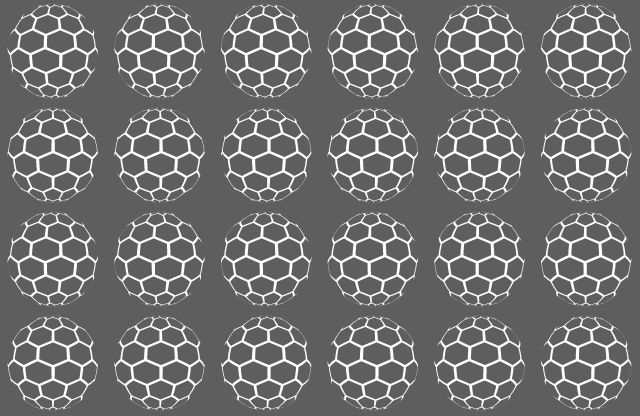
Give the GLSL for this pattern, as a WebGL 2 fragment shader.

```glsl
#version 300 es
precision highp float;
// A sheet of white honeycomb globes on grey, six across and four down.
// Each globe unwraps a disc to longitude and latitude, lays a hexagon grid on it,
// and turns a little further than the one before, so the sheet spans one hexagon.

uniform vec2 u_resolution;
out vec4 fragColor;

const vec2 GRID = vec2(6.0, 4.0);             // globes across and down
const vec2 GLOBE_CENTER = vec2(0.495, 0.508); // within a cell
const vec2 GLOBE_RADIUS = vec2(0.424, 0.458); // in cell widths and heights
const float HEX_LONGITUDE = radians(40.0);    // width of one hexagon
const float ROW_LATITUDE = radians(23.6);     // spacing of hexagon rows
const float LINE_WIDTH = 0.105;               // in hexagon widths
const float FIRST_TURN = -0.24;               // in hexagon widths
const vec3 BACKGROUND = vec3(0.37);
const vec3 LINE_COLOR = vec3(0.995);
const int SAMPLES = 5;                        // per pixel side

const vec2 HEX_PERIOD = vec2(1.0, 1.7320508);

// Distance to the nearest edge of a grid of upright hexagons of width 1.
float hexEdgeDistance(vec2 p) {
    vec2 a = mod(p, HEX_PERIOD) - 0.5 * HEX_PERIOD;
    vec2 b = mod(p - 0.5 * HEX_PERIOD, HEX_PERIOD) - 0.5 * HEX_PERIOD;
    vec2 g = abs(dot(a, a) < dot(b, b) ? a : b);
    return 0.5 - max(g.x, dot(g, 0.5 * HEX_PERIOD));
}

// 1 on a line of the sheet, 0 elsewhere; uv spans the canvas.
float sheetLine(vec2 uv) {
    vec2 cell = floor(uv * GRID);
    vec2 p = (fract(uv * GRID) - GLOBE_CENTER) / GLOBE_RADIUS;
    float depthSquared = 1.0 - dot(p, p);
    if (depthSquared <= 0.0) return 0.0;

    // Unwrap the front of the globe.
    float longitude = atan(p.x, sqrt(depthSquared));
    float latitude = asin(p.y);

    // Turn by reading order, from the top left globe onward.
    float index = cell.x + GRID.x * (GRID.y - 1.0 - cell.y);
    float turn = FIRST_TURN + index / (GRID.x * GRID.y);

    vec2 hex = vec2(longitude / HEX_LONGITUDE - turn + 0.5,
                    (latitude / ROW_LATITUDE - 0.5) * 0.5 * HEX_PERIOD.y);
    return step(hexEdgeDistance(hex), 0.5 * LINE_WIDTH);
}

void main() {
    // Average a square of samples, which keeps the crowded rims smooth.
    float coverage = 0.0;
    for (int j = 0; j < SAMPLES; j++) {
        for (int i = 0; i < SAMPLES; i++) {
            vec2 offset = (vec2(i, j) + 0.5) / float(SAMPLES) - 0.5;
            coverage += sheetLine((gl_FragCoord.xy + offset) / u_resolution);
        }
    }
    coverage /= float(SAMPLES * SAMPLES);
    fragColor = vec4(mix(BACKGROUND, LINE_COLOR, coverage), 1.0);
}
```
